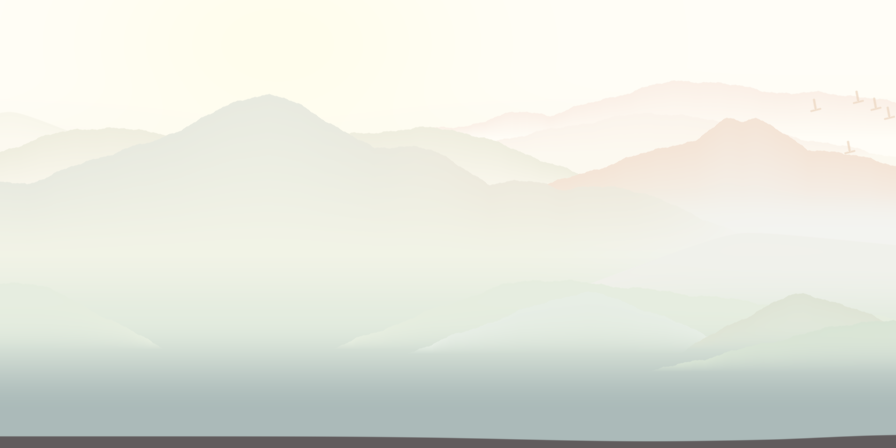
Write a WebGL 2 fragment shader that draws this background.

```glsl
#version 300 es
precision highp float;
// Misty mountain ranges in pale cream, peach and sage above still teal water.
// Each ridge is a union of rounded tents roughened by layered sines, and its
// tint dissolves downward into mist; soft hills, a shore and birds finish it.

uniform vec2 u_resolution;
out vec4 fragColor;

const vec3 SKY = vec3(1.0, 0.993, 0.967);
const vec3 SUN = vec3(1.0, 0.992, 0.928);
const vec3 HAZE = vec3(0.99, 0.978, 0.943);
const vec3 CREAM = vec3(0.95, 0.955, 0.905);
const vec3 PEARL = vec3(0.953, 0.955, 0.94);
const vec3 SAGE = vec3(0.885, 0.92, 0.87);
const vec3 TEAL = vec3(0.67, 0.73, 0.725);
const vec3 SHORE = vec3(0.38, 0.36, 0.365);
const vec3 BIRD = vec3(0.93, 0.85, 0.77);

// Rounded tent: slopes holds the left and right steepness.
float tent(float x, vec2 peak, vec2 slopes, float roundness) {
    float d = x - peak.x;
    float slope = d < 0.0 ? slopes.x : slopes.y;
    return peak.y - slope * (sqrt(d * d + roundness * roundness) - roundness);
}

// Layered sines that roughen a ridge line.
float crags(float x, float seed) {
    float sum = 0.0, amp = 0.0024, freq = 38.0;
    for (int i = 0; i < 5; i++) {
        sum += amp * sin(x * freq + seed * float(i + 1));
        amp *= 0.58;
        freq *= 2.13;
    }
    return sum;
}

// Water and mist, from teal depths up to the pale valley.
vec3 mistColor(vec2 p) {
    vec3 valley = mix(CREAM, PEARL, smoothstep(1.1, 1.75, p.x));
    vec3 c = mix(TEAL, SAGE, smoothstep(0.08, 0.29, p.y));
    return mix(c, valley, smoothstep(0.25, 0.47, p.y));
}

// Paints a range whose tint fades from the ridge down to its base.
vec3 addRange(vec3 under, float y, float ridge, float base, vec3 tint, vec3 mist) {
    float px = 1.0 / u_resolution.y;
    float fade = clamp((y - base) / max(ridge - base, 0.02), 0.0, 1.0);
    vec3 body = mix(mist, tint, fade);
    return mix(under, body, smoothstep(-px, px, ridge - y));
}

float segment(vec2 p, vec2 a, vec2 b) {
    vec2 d = b - a;
    return length(p - a - d * clamp(dot(p - a, d) / dot(d, d), 0.0, 1.0));
}

// Coverage of a small bird with a raised wing.
float bird(vec2 p) {
    float px = 1.0 / u_resolution.y;
    float body = segment(p, vec2(-0.009, -0.011), vec2(0.011, -0.006)) - 0.002;
    float wing = segment(p, vec2(0.001, -0.008), vec2(-0.003, 0.014)) - 0.0025;
    return 1.0 - smoothstep(-px, px, min(body, wing));
}

float mainRidge(float x) {
    float h = tent(x, vec2(0.594, 0.789), vec2(0.52, 0.62), 0.05);
    h = max(h, tent(x, vec2(0.36, 0.683), vec2(0.38, 0.3), 0.06));
    h = max(h, tent(x, vec2(0.92, 0.675), vec2(0.15, 0.62), 0.04));
    h = max(h, tent(x, vec2(1.19, 0.595), vec2(0.07, 0.45), 0.03));
    h = max(h, tent(x, vec2(1.37, 0.583), vec2(0.08, 0.45), 0.05));
    return max(h, tent(x, vec2(0.0, 0.593), vec2(0.08), 0.02)) + crags(x, 1.7);
}

float peachRidge(float x) {
    float h = tent(x, vec2(1.63, 0.736), vec2(0.82, 0.5), 0.015);
    h = max(h, tent(x, vec2(1.68, 0.738), vec2(0.6, 0.67), 0.015));
    h = max(h, tent(x, vec2(1.54, 0.683), vec2(0.33, 0.2), 0.03));
    return max(h, tent(x, vec2(1.82, 0.667), vec2(0.3, 0.22), 0.02)) + crags(x, 4.1);
}

void main() {
    vec2 p = gl_FragCoord.xy / u_resolution.y;
    float x = p.x, y = p.y;
    vec3 mist = mistColor(p);

    // Sky with a soft sun glow
    vec2 toSun = (p - vec2(0.62, 0.9)) / vec2(0.42, 0.27);
    vec3 col = mix(HAZE, SKY, smoothstep(0.6, 0.85, y));
    col = mix(col, SUN, exp(-dot(toSun, toSun)));

    // Distant ranges
    float far = tent(x, vec2(1.53, 0.82), vec2(0.3, 0.16), 0.05);
    far = max(far, tent(x, vec2(1.17, 0.75), vec2(0.3, 0.2), 0.03));
    far = max(far, tent(x, vec2(1.83, 0.793), vec2(0.1, 0.18), 0.05));
    col = addRange(col, y, far + crags(x, 2.3), 0.69, vec3(0.982, 0.94, 0.905), SKY);
    float low = tent(x, vec2(1.46, 0.748), vec2(0.2), 0.05) + crags(x, 5.2);
    col = addRange(col, y, low, 0.65, vec3(0.985, 0.957, 0.925), HAZE);
    float edge = tent(x, vec2(0.02, 0.75), vec2(0.4), 0.03);
    col = addRange(col, y, edge, 0.68, vec3(0.972, 0.965, 0.92), HAZE);
    float mid = max(tent(x, vec2(0.21, 0.714), vec2(0.4, 0.13), 0.1),
                    tent(x, vec2(0.97, 0.714), vec2(0.12, 0.41), 0.08));
    col = addRange(col, y, mid + crags(x, 3.4), 0.55, vec3(0.937, 0.932, 0.875), HAZE);

    // Peach mountain, then the main mountain
    col = addRange(col, y, peachRidge(x), 0.49, vec3(0.958, 0.895, 0.84), mist);
    col = mix(col, mist, 1.0 - smoothstep(0.47, 0.58, y));
    vec3 stone = mix(vec3(0.91, 0.917, 0.878), vec3(0.932, 0.918, 0.87), smoothstep(0.6, 1.15, x));
    stone = mix(stone, mist, smoothstep(1.35, 1.68, x));
    col = addRange(col, y, mainRidge(x), 0.43, stone, mist);

    // Faint low hills above the water
    float hill = tent(x, vec2(1.67, 0.48), vec2(0.38, 0.1), 0.06);
    col = addRange(col, y, hill, 0.28, vec3(0.942, 0.943, 0.92), mist);
    hill = max(tent(x, vec2(0.05, 0.37), vec2(0.2, 0.55), 0.05),
               tent(x, vec2(1.2, 0.375), vec2(0.4, 0.12), 0.08));
    col = addRange(col, y, hill + crags(x, 2.8), 0.22, vec3(0.902, 0.93, 0.876), mist);
    hill = tent(x, vec2(1.31, 0.346), vec2(0.38, 0.42), 0.05) + crags(x, 0.9);
    col = addRange(col, y, hill, 0.21, vec3(0.905, 0.932, 0.9), mist);
    hill = tent(x, vec2(1.79, 0.343), vec2(0.55, 0.4), 0.04) + crags(x, 3.9);
    col = addRange(col, y, hill, 0.22, vec3(0.873, 0.893, 0.835), mist);
    hill = tent(x, vec2(1.95, 0.283), vec2(0.25, 0.1), 0.05) + crags(x, 1.2);
    col = addRange(col, y, hill, 0.17, vec3(0.85, 0.895, 0.835), mist);

    // Birds on a rising arc, and one straggler
    float flock = bird(p - vec2(1.896, 0.669));
    for (int i = 0; i < 4; i++) {
        float k = float(i);
        flock = max(flock, bird(p - vec2(1.82 + 0.095 * sqrt(k), 0.763 + 0.018 * sin(1.5 * k))));
    }
    col = mix(col, BIRD, 0.8 * flock);

    // Dark shore with a shallow dip
    float dip = (x - 1.45) / 0.42;
    float shore = 0.026 - 0.011 * exp(-dip * dip) + 0.005 * smoothstep(1.7, 2.0, x);
    col = addRange(col, y, shore, -1.0, SHORE, SHORE);
    fragColor = vec4(col, 1.0);
}
```
